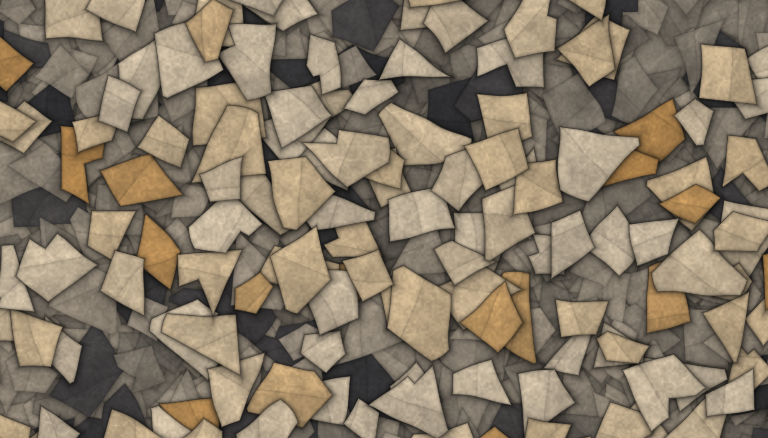
A Shadertoy shader for this pattern:

```glsl
// Collage of torn paper shards: grey facets, black scraps, cream and ochre pieces on top.

const float TAU = 6.28319;

vec3 hash3(vec3 p) {
    p = fract(p * vec3(0.1031, 0.1030, 0.0973));
    p += dot(p, p.yxz + 33.33);
    return fract((p.xxy + p.yxx) * p.zyx);
}

float noise(vec2 p) {
    vec2 i = floor(p), f = fract(p);
    f = f * f * (3.0 - 2.0 * f);
    float a = hash3(vec3(i, 7.0)).x, b = hash3(vec3(i + vec2(1, 0), 7.0)).x;
    float c = hash3(vec3(i + vec2(0, 1), 7.0)).x, d = hash3(vec3(i + 1.0, 7.0)).x;
    return mix(mix(a, b, f.x), mix(c, d, f.x), f.y);
}

float fbm(vec2 p) {
    float sum = 0.0, amp = 0.5;
    for (int i = 0; i < 4; i++) {
        sum += amp * noise(p);
        p = mat2(1.6, 1.2, -1.2, 1.6) * p + 3.7;
        amp *= 0.5;
    }
    return sum;
}

vec2 dir(float a) { return vec2(cos(a), sin(a)); }

// Distance to a random polygon of 3 to 5 sides, sometimes with a notch
float shardDistance(vec2 q, vec2 cell, float seed) {
    vec3 form = hash3(vec3(cell, seed + 1.0));
    float sides = form.x < 0.2 ? 3.0 : form.x < 0.82 ? 4.0 : 5.0;
    float scale = mix(0.8, 1.25, form.y);
    float d = length(q) - 0.85;
    for (float i = 0.0; i < sides; i++) {
        vec3 h = hash3(vec3(cell, seed + 2.0 + i));
        float angle = TAU * (i + 0.5 * h.x + form.z) / sides;
        d = max(d, dot(q, dir(angle)) - scale * mix(0.24, 0.52, h.y));
    }
    vec3 cut = hash3(vec3(cell, seed + 9.0));
    if (cut.x < 0.2) {
        float a = TAU * cut.y, depth = mix(0.06, 0.18, cut.z);
        d = max(d, min(dot(q, dir(a + 0.75)), dot(q, dir(a - 0.75))) - depth);
    }
    return d;
}

vec3 greyPaper(float t) { return mix(vec3(0.37, 0.35, 0.32), vec3(0.66, 0.61, 0.54), t); }

vec3 blackPaper(float t) { return mix(vec3(0.17, 0.17, 0.18), vec3(0.26, 0.25, 0.25), t); }

vec3 warmPaper(float t) {
    vec3 cream = mix(vec3(0.70, 0.645, 0.56), vec3(0.765, 0.705, 0.61), fract(t * 7.0));
    vec3 tan_ = vec3(0.72, 0.635, 0.505);
    vec3 ochre = mix(vec3(0.70, 0.57, 0.39), vec3(0.65, 0.48, 0.27), fract(t * 23.0));
    return mix(mix(cream, tan_, smoothstep(0.35, 0.7, t)), ochre, smoothstep(0.8, 0.88, t));
}

void mainImage(out vec4 fragColor, in vec2 fragCoord) {
    vec2 p = fragCoord / iResolution.y;
    float blur = 0.8 / iResolution.y;

    // Slightly wavy cuts
    vec2 wavy = p + 0.012 * (vec2(noise(p * 13.0), noise(p * 13.0 + 40.0)) - 0.5);
    vec3 col = greyPaper(0.4);

    // Layers: 0-2 grey facets, 3 black, 4 light grey, 5-6 warm
    for (int layer = 0; layer < 7; layer++) {
        bool black = layer == 3, warm = layer > 4;
        float size = warm ? 0.132 : black ? 0.15 : 0.125;
        float presence = warm ? 0.55 : black ? 0.36 : layer == 4 ? 0.42 : 0.8;
        float opacity = warm ? 1.0 : black ? 0.96 : 0.85;
        float shade = warm ? 0.6 : black ? 0.35 : 0.25;
        float seed = float(layer) * 16.0;
        vec2 axis = dir(float(layer) * 1.9 + 0.4);
        mat2 turn = mat2(axis.x, axis.y, -axis.y, axis.x);
        vec2 grid = turn * wavy / size + float(layer) * 17.3 + 50.0;
        vec2 light = turn * vec2(-0.45, 0.89);

        for (int k = 0; k < 9; k++) {
            vec2 cell = floor(grid) + vec2(k % 3 - 1, k / 3 - 1);
            vec3 pick = hash3(vec3(cell, seed));
            if (pick.x > presence) continue;
            vec3 place = hash3(vec3(cell, seed + 11.0));
            vec2 q = grid - cell - 0.5 - 0.5 * (place.xy - 0.5);
            if (length(q) > 1.2) continue;
            float d = shardDistance(q, cell, seed) * size;

            // Soft shadow, wider away from the light
            float reach = 0.0055 - 0.003 * dot(q, light) / (length(q) + 0.01);
            col *= 1.0 - shade * exp(-max(d, 0.0) / reach);

            // Paper tone, tilt, one fold and a dark rim
            float tone = layer == 4 ? 0.35 + 0.65 * pick.y : pick.y;
            vec3 paper = warm ? warmPaper(tone) : black ? blackPaper(tone) : greyPaper(tone);
            float fold = dot(q, dir(TAU * place.z)) - 0.3 * (pick.z - 0.5);
            paper *= 1.0 + 0.08 * dot(q, light) + 0.07 * (smoothstep(-0.015, 0.015, fold) - 0.4);
            paper *= 1.0 - 0.13 * exp(-abs(fold) * 60.0);
            paper *= 1.0 - (warm ? 0.45 : 0.25) * exp(min(d, 0.0) / 0.0028);
            col = mix(col, paper, opacity * smoothstep(blur, -blur, d));
        }
    }

    // Mottled fibre and faint creases
    float mottle = fbm(p * 32.0) - 0.47;
    float crease = abs(fbm(p * 13.0 + 9.0) - 0.47);
    col *= 1.0 + 0.27 * mottle + 0.12 * (noise(p * 170.0) - 0.5);
    col *= 1.0 + 0.09 * exp(-crease * 60.0);
    fragColor = vec4(clamp(col, 0.0, 1.0), 1.0);
}
```
